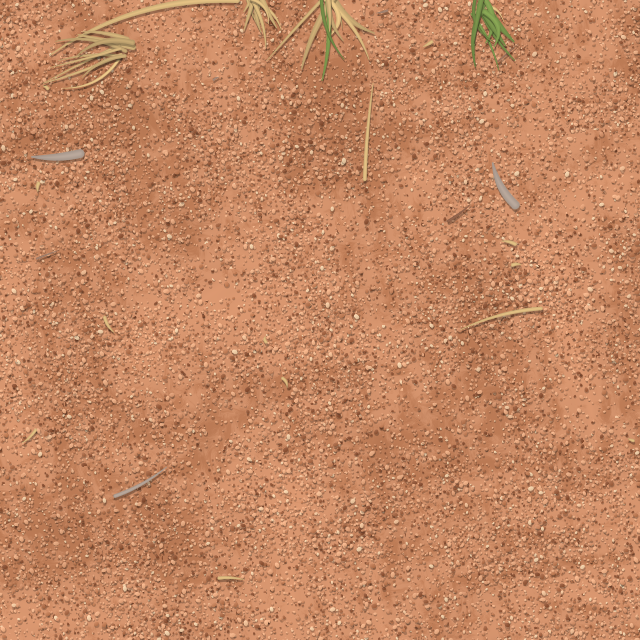
A WebGL 1 fragment shader for this texture:

```glsl
precision highp float;

uniform vec2 u_resolution;

const vec3 SAND = vec3(0.83, 0.575, 0.425);
const vec3 CLAY = vec3(0.75, 0.49, 0.34);
const vec3 PEACH = vec3(0.92, 0.68, 0.52);
const vec3 UMBER = vec3(0.54, 0.32, 0.21);
const vec3 CREAM = vec3(0.93, 0.80, 0.65);
const vec3 STRAW = vec3(0.90, 0.76, 0.52);
const vec3 LEAF = vec3(0.52, 0.63, 0.32);
const vec3 ASH = vec3(0.73, 0.66, 0.61);

vec3 hash3(vec2 p) {
  vec3 q = fract(vec3(p.xyx) * vec3(0.1031, 0.1030, 0.0973));
  q += dot(q, q.yxz + 33.33);
  return fract((q.xxy + q.yzz) * q.zyx);
}

vec2 heading(float angle) {
  return vec2(cos(angle), sin(angle));
}

float cover(float dist) {
  float soft = max(0.0008, 0.7 / u_resolution.y);
  return 1.0 - smoothstep(-soft, soft, dist);
}

// Layered, warped sines, roughly -1 to 1
float drift(vec2 p) {
  float sum = 0.0;
  float gain = 0.5;
  for (int i = 0; i < 5; i++) {
    p = mat2(0.8, 0.6, -0.6, 0.8) * p + 1.7;
    p += 0.6 * sin(p.yx * 1.3);
    sum += gain * sin(p.x) * sin(p.y);
    p *= 1.9;
    gain *= 0.7;
  }
  return sum;
}

vec3 grainColor(float pick) {
  vec3 color = mix(UMBER, CLAY, smoothstep(0.0, 0.25, pick));
  color = mix(color, SAND, smoothstep(0.25, 0.4, pick));
  color = mix(color, PEACH, smoothstep(0.45, 0.75, pick));
  return mix(color, CREAM, smoothstep(0.9, 0.98, pick));
}

// Cellular grains, each lit from above with a small shadow
vec3 scatterGrains(vec3 color, vec2 p, float scale, float amount, float seed) {
  vec2 cell = floor(p * scale);
  for (int y = -1; y <= 1; y++) {
    for (int x = -1; x <= 1; x++) {
      vec2 id = cell + vec2(float(x), float(y));
      vec3 place = hash3(id + seed);
      vec3 look = hash3(id + seed + 71.7);
      vec2 axis = heading(6.2832 * look.x);
      vec2 offset = p * scale - id - place.xy;
      vec2 local = vec2(dot(offset, axis), dot(offset, vec2(-axis.y, axis.x)) * 1.4);
      float radius = mix(0.28, 0.62, look.y * look.y);
      float present = step(place.z, amount);
      float shadow = cover((length(offset + vec2(-0.1, 0.3)) - radius) / scale);
      float body = cover((length(local) - radius) / scale);
      float light = 0.07 * dot(offset, vec2(-0.5, 0.85)) / radius;
      color *= 1.0 - 0.22 * present * shadow;
      color = mix(color, grainColor(look.z) + light, present * body);
    }
  }
  return color;
}

// Distance to a bent, tapering strip
float blade(vec2 p, vec2 a, vec2 b, float bend, float width) {
  vec2 span = b - a;
  float len = length(span);
  vec2 dir = span / len;
  float along = dot(p - a, dir) / len;
  float t = clamp(along, 0.0, 1.0);
  float side = dot(p - a, vec2(-dir.y, dir.x)) - bend * 4.0 * t * (1.0 - t);
  return length(vec2(side, (along - t) * len)) - width * (1.0 - 0.8 * t * t);
}

vec3 paintBlade(vec3 color, vec2 p, vec2 a, vec2 b, float bend, float width, vec3 tint) {
  float shadow = cover(blade(p + vec2(-0.001, 0.004), a, b, bend, width));
  float dist = blade(p, a, b, bend, width);
  color *= 1.0 - 0.28 * shadow;
  return mix(color, tint * (1.0 - 0.1 * smoothstep(-width, 0.0, dist)), cover(dist));
}

vec3 paintTuft(vec3 color, vec2 p, vec2 root, float angle, float spread, float reach, float green) {
  for (int i = 0; i < 10; i++) {
    vec3 h = hash3(vec2(float(i) * 7.3, root.x * 91.0));
    vec3 k = hash3(vec2(root.x * 57.0, float(i) * 3.9));
    vec2 base = root + 0.03 * (k.xy - 0.5);
    vec2 tip = base + reach * mix(0.4, 1.0, h.y) * heading(angle + spread * (h.x - 0.5));
    vec3 tint = mix(STRAW, LEAF, step(k.z, green)) * mix(0.85, 1.06, h.z);
    color = paintBlade(color, p, base, tip, 0.03 * (h.z - 0.5), mix(0.002, 0.0055, k.x), tint);
  }
  return color;
}

void main() {
  vec2 p = gl_FragCoord.xy / u_resolution;

  // Dusty ground with patches of grit
  float patches = drift(p * 9.0);
  float dust = drift(p * 75.0 + 4.0);
  vec3 color = mix(CLAY, SAND, smoothstep(-0.7, 0.35, patches + 0.8 * dust));
  float grit = clamp(0.5 + 0.45 * drift(p * 14.0 + 9.0), 0.15, 0.85);
  color = scatterGrains(color, p, 215.0, grit, 11.0);
  color = scatterGrains(color, p, 135.0, grit * 0.55, 47.0);
  color *= 1.0 + 0.05 * patches;

  // Scattered chips and twigs
  for (int i = 0; i < 16; i++) {
    vec3 h = hash3(vec2(float(i) * 5.1, 23.0));
    vec3 k = hash3(vec2(41.0, float(i) * 8.7));
    vec2 tip = h.xy + mix(0.008, 0.045, k.x * k.x) * heading(6.2832 * h.z);
    vec3 tint = mix(mix(UMBER, ASH, k.y), STRAW, step(0.6, k.z));
    color = paintBlade(color, p, h.xy, tip, 0.005 * (k.y - 0.5), mix(0.0012, 0.003, k.z), tint);
  }

  // Larger straws and dry leaves
  color = paintBlade(color, p, vec2(0.57, 0.72), vec2(0.583, 0.87), 0.002, 0.003, STRAW);
  color = paintBlade(color, p, vec2(0.845, 0.518), vec2(0.72, 0.485), -0.006, 0.003, STRAW);
  color = paintBlade(color, p, vec2(0.805, 0.68), vec2(0.77, 0.745), 0.006, 0.007, ASH);
  color = paintBlade(color, p, vec2(0.125, 0.76), vec2(0.05, 0.755), 0.003, 0.007, ASH);
  color = paintBlade(color, p, vec2(0.18, 0.225), vec2(0.26, 0.27), -0.004, 0.003, ASH);

  // Runner and tufts along the top edge
  color = paintBlade(color, p, vec2(0.37, 1.0), vec2(0.08, 0.915), -0.025, 0.005, STRAW);
  color = paintTuft(color, p, vec2(0.2, 0.925), 3.25, 0.8, 0.15, 0.0);
  color = paintTuft(color, p, vec2(0.4, 1.01), -1.3, 1.8, 0.09, 0.0);
  color = paintTuft(color, p, vec2(0.51, 1.01), -1.5, 1.7, 0.13, 0.5);
  color = paintTuft(color, p, vec2(0.75, 0.99), -1.2, 1.8, 0.11, 0.65);

  gl_FragColor = vec4(clamp(color, 0.0, 1.0), 1.0);
}
```
